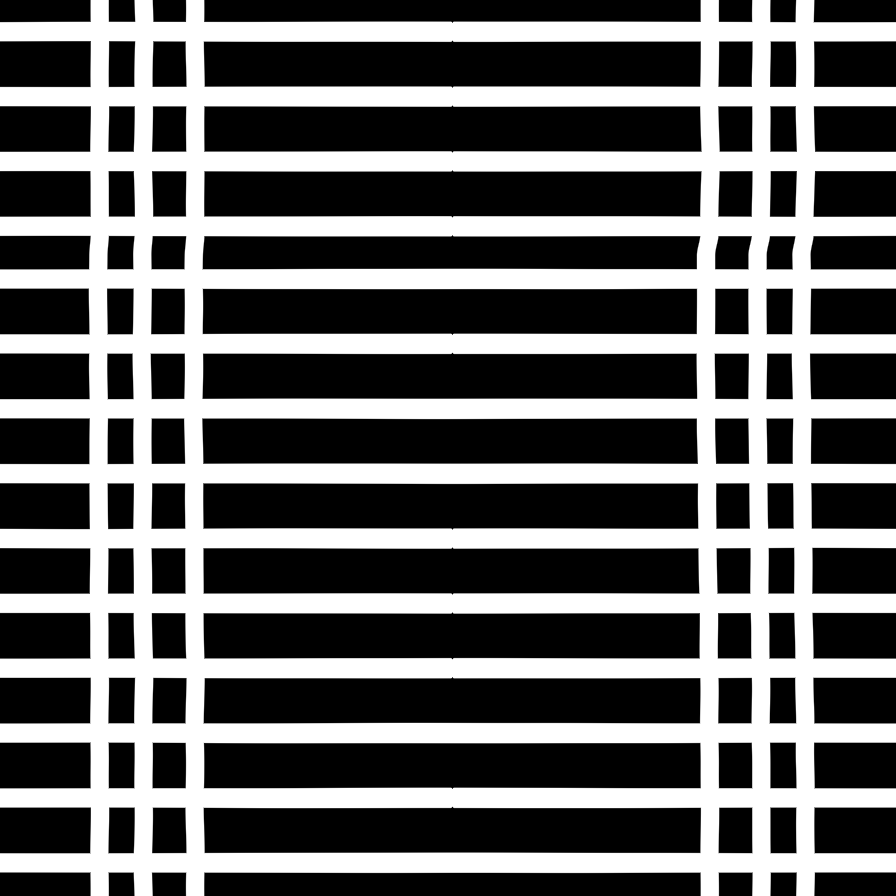
Reproduce this pattern procedurally as a WebGL 2 fragment shader.

```glsl
#version 300 es
precision highp float;

uniform vec2 u_resolution;
out vec4 outColor;

const vec3 GROUND_COLOR = vec3(0.0);
const vec3 LINE_COLOR = vec3(1.0);

// Horizontal bars: evenly stepped, with one narrower gap where they wrap
const int BAR_COUNT = 14;
const float FIRST_BAR = 0.7474;
const float BAR_STEP = 0.0724;
const float BAR_WIDTH = 0.0221;
const float BAR_BOW = 0.0006;
const float BAR_WOBBLE = 0.0006;
const float BAR_WAVES = 5.0;

// Upright stripes: a group of three, mirrored about an axis
const float MIRROR_AXIS = 0.505;
const vec3 STRIPE_OFFSETS = vec3(0.2872, 0.3447, 0.3937);
const float STRIPE_WIDTH = 0.0204;
const float STRIPE_WOBBLE = 0.0022;
const float STRIPE_WAVES = 14.0;
const float LEFT_DRIFT = 0.0015;
const float RIGHT_DRIFT = 0.0042;

// Tiny nicks where the bars cross the axis
const float NICK_WIDTH = 0.0016;
const float NICK_DEPTH = 0.0012;
const float NICK_SHARE = 0.6;

const float EDGE_PIXELS = 1.2;

float hash(vec2 p) {
    p = fract(p * vec2(0.1031, 0.1173) + 0.137);
    p += dot(p, p.yx + 33.33);
    return fract((p.x + p.y) * p.x * 17.31);
}

// One-dimensional gradient noise that repeats after a whole period
float wrappedNoise(float t, float period, float seed) {
    float cell = floor(t);
    float f = t - cell;
    float slopeA = hash(vec2(mod(cell, period), seed)) * 2.0 - 1.0;
    float slopeB = hash(vec2(mod(cell + 1.0, period), seed)) * 2.0 - 1.0;
    float fade = f * f * f * (f * (f * 6.0 - 15.0) + 10.0);
    return mix(slopeA * f, slopeB * (f - 1.0), fade);
}

// Signed offset to the nearest copy on the unit tile
float wrapOffset(float d) {
    return fract(d + 0.5) - 0.5;
}

float barDistance(vec2 uv) {
    float nearest = 1.0;
    float fromAxis = wrapOffset(uv.x - MIRROR_AXIS);
    float bow = BAR_BOW * cos(6.2831853 * fromAxis);
    float nick = NICK_DEPTH * (1.0 - smoothstep(0.0, NICK_WIDTH, abs(fromAxis)));
    for (int i = 0; i < BAR_COUNT; i++) {
        float id = float(i);
        float wobble = BAR_WOBBLE * wrappedNoise(uv.x * BAR_WAVES, BAR_WAVES, id);
        float center = FIRST_BAR + id * BAR_STEP + wobble;
        float nicked = step(hash(vec2(id, 71.0)), NICK_SHARE) * nick;
        float halfWidth = 0.5 * (BAR_WIDTH + bow) - nicked;
        nearest = min(nearest, abs(wrapOffset(uv.y - center)) - halfWidth);
    }
    return nearest;
}

float stripeDistance(vec2 uv) {
    float nearest = 1.0;
    // Slow lean to the left that snaps back above the narrow gap
    float lean = smoothstep(0.12, 0.6, uv.y) * (1.0 - smoothstep(0.715, 0.74, uv.y));
    for (int i = 0; i < 6; i++) {
        float id = float(i);
        float side = i < 3 ? -1.0 : 1.0;
        float drift = (i < 3 ? LEFT_DRIFT : RIGHT_DRIFT) * lean;
        float wobble = STRIPE_WOBBLE * wrappedNoise(uv.y * STRIPE_WAVES, STRIPE_WAVES, id + 30.0);
        float center = MIRROR_AXIS + side * STRIPE_OFFSETS[i % 3] - drift + wobble;
        nearest = min(nearest, abs(wrapOffset(uv.x - center)) - 0.5 * STRIPE_WIDTH);
    }
    return nearest;
}

void main() {
    vec2 uv = gl_FragCoord.xy / u_resolution;
    vec2 edge = EDGE_PIXELS / u_resolution;

    // Coverage of both line sets, joined at the crossings
    vec2 lines = vec2(stripeDistance(uv), barDistance(uv));
    vec2 coverage = clamp(0.5 - lines / edge, 0.0, 1.0);
    float ink = max(coverage.x, coverage.y);

    outColor = vec4(mix(GROUND_COLOR, LINE_COLOR, ink), 1.0);
}
```
